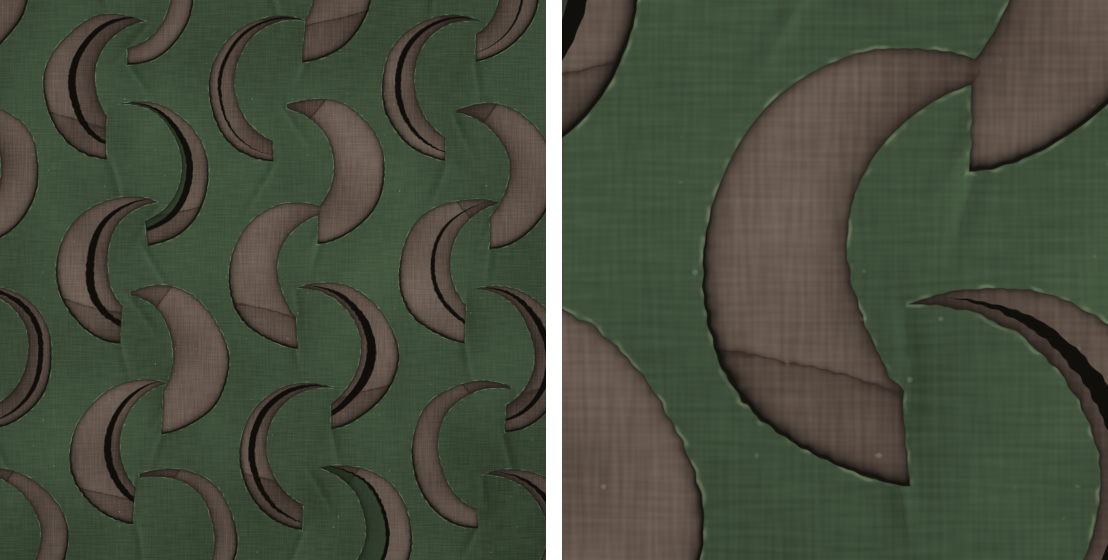
Left: the whole. Right: its middle third, enlarged.
Write a Shadertoy shader that draws this texture.

```glsl
// Green ripstop camouflage netting, die-cut with mirrored pairs of crescents.
// Each cut is a disc minus a curled flap, repeated on a sheared lattice;
// the openings show shaded brown cloth, folds and dark gaps below.

const vec3 GREEN_DARK  = vec3(0.16, 0.20, 0.14);
const vec3 GREEN_MID   = vec3(0.225, 0.285, 0.21);
const vec3 GREEN_LIGHT = vec3(0.28, 0.36, 0.26);
const vec3 BROWN_DARK  = vec3(0.28, 0.23, 0.20);
const vec3 BROWN_LIGHT = vec3(0.43, 0.375, 0.335);
const vec3 GAP_BLACK   = vec3(0.06, 0.055, 0.04);

const float CUT_R  = 0.130;
const float FLAP_R = 0.111;
const vec2 ORIGIN  = vec2(0.508, 0.841);
const vec2 SPACING = vec2(0.306, 0.328);
const vec2 PARTNER = vec2(0.046, -0.151);
const float SHEAR  = 0.026;

struct Cut { float d; vec2 q; vec2 flap; float seed; };

float hash(vec2 p) {
    vec3 h = fract(vec3(p.xyx) * 0.1031);
    h += dot(h, h.yzx + 33.33);
    return fract((h.x + h.y) * h.z);
}

vec2 randomDir(vec2 p) {
    float a = 6.2832 * hash(p);
    return vec2(cos(a), sin(a));
}

float gradientNoise(vec2 p) {
    vec2 i = floor(p), f = fract(p);
    vec2 u = f * f * f * (f * (f * 6.0 - 15.0) + 10.0);
    vec2 e = vec2(1.0, 0.0);
    float low  = mix(dot(randomDir(i), f), dot(randomDir(i + e), f - e), u.x);
    float high = mix(dot(randomDir(i + e.yx), f - e.yx), dot(randomDir(i + 1.0), f - 1.0), u.x);
    return mix(low, high, u.y);
}

// Signed distance to an opening: negative where the lower cloth shows.
float crescent(vec2 q, vec2 flap, float tilt) {
    float hinge = q.x - mix(-0.014, 0.050, smoothstep(-0.03, 0.0, q.y)) - tilt * q.y;
    return max(max(length(q) - CUT_R, FLAP_R - length(q - flap)), hinge);
}

// Raised wrinkle from a point: one lit side, one dark side.
float crease(vec2 q, vec2 dir, float len) {
    float along = dot(q, dir), across = dot(q, vec2(-dir.y, dir.x));
    float fade = smoothstep(-0.02, 0.01, along) * (1.0 - smoothstep(0.2 * len, len, along));
    float w = across / 0.007;
    return fade * (1.3 * w * exp(-w * w) - 0.5 * exp(-abs(across) / 0.0015));
}

float weave(vec2 p) {
    float threads = gradientNoise(p * vec2(25.0, 330.0)) + 0.7 * gradientNoise(p * vec2(330.0, 25.0));
    vec2 rib = abs(fract(p * 42.0) - 0.5);
    return 0.22 * threads + 0.06 * smoothstep(0.44, 0.5, max(rib.x, rib.y));
}

vec3 greenCloth(float tone) {
    vec3 c = mix(GREEN_DARK, GREEN_MID, clamp(tone * 2.0, -0.6, 1.0));
    return mix(c, GREEN_LIGHT, clamp(tone * 2.0 - 1.0, 0.0, 1.3));
}

// Lower cloth: soft shadows, a folded end, and a dark slit between layers.
vec3 lowerCloth(Cut c, vec2 p, float px) {
    float rim = CUT_R - length(c.q);
    float inner = length(c.q - c.flap) - FLAP_R;
    float r1 = fract(c.seed * 17.3), r2 = fract(c.seed * 41.7);
    float tone = 0.85 + 0.4 * gradientNoise(p * 9.0 + 7.0) + weave(p.yx);
    tone -= 0.5 * exp(-max(inner, 0.0) / 0.016) + 0.25 * exp(-max(rim, 0.0) / 0.012);

    float topFold = dot(c.q, vec2(0.8, 0.6)) - 0.045 - 0.03 * r1;
    float lowFold = -c.q.y - 0.06 - 0.03 * r2 - 0.25 * c.q.x;
    float fold = r1 < 0.6 ? topFold : lowFold;
    tone -= 0.3 * smoothstep(-px, px, fold) + 0.55 * exp(-abs(fold) / 0.0016);

    float f = 0.3 + 0.4 * r2;
    vec2 mid = c.flap * f;
    float midR = mix(CUT_R, FLAP_R, f);
    float layer = length(c.q - mid) - midR;
    float slit = max(layer, midR - length(c.q - mid - vec2(0.004 + 0.012 * r1, 0.006 * r2 - 0.003)));
    float hasSlit = step(0.4, c.seed);
    float under = hasSlit * smoothstep(px, -px, layer);
    tone -= 0.15 * under;

    vec3 col = mix(BROWN_DARK * 0.8, BROWN_LIGHT, clamp(tone, 0.0, 1.15));
    col = mix(col, greenCloth(tone * 0.5), under * step(0.86, c.seed));
    col = mix(col, GAP_BLACK, hasSlit * smoothstep(px, -px, slit));
    float lowerRim = smoothstep(0.1, 0.9, dot(normalize(c.q + 1e-5), vec2(-0.6, -0.8)));
    float shadow = lowerRim * exp(-max(rim, 0.0) / 0.004) + 0.6 * exp(c.d / 0.0025);
    return mix(col, GAP_BLACK, clamp(shadow, 0.0, 0.92));
}

void mainImage(out vec4 fragColor, in vec2 fragCoord) {
    vec2 uv = fragCoord / iResolution.y;
    float px = 1.0 / iResolution.y;
    vec2 p = uv + 0.008 * vec2(gradientNoise(uv * 9.0), gradientNoise(uv * 9.0 + 40.0));
    p += 0.0015 * gradientNoise(uv * 130.0);

    // Find the nearest opening and gather flap shading around every cut.
    float row = round((ORIGIN.y - p.y) / SPACING.y);
    float column = round((p.x - ORIGIN.x - SHEAR * row) / SPACING.x);
    Cut best = Cut(1.0, vec2(0.0), vec2(0.0), 0.0);
    float relief = 0.0;
    for (int k = 0; k < 18; k++) {
        vec2 id = vec2(column, row) + vec2(k % 3 - 1, (k / 3) % 3 - 1);
        float side = float(k / 9);
        vec2 centre = ORIGIN + vec2(id.x * SPACING.x + SHEAR * id.y, -id.y * SPACING.y) + side * PARTNER;
        float seed = hash(id + 20.0 + 57.0 * side);
        float r = fract(seed * 73.1);
        vec2 q = (p - centre - 0.012 * (vec2(r, fract(seed * 29.0)) - 0.5)) * vec2(1.0 - 2.0 * side, 1.0);
        vec2 flap = vec2(mix(0.038, 0.102, r) + FLAP_R - CUT_R, 0.004 + 0.014 * seed);
        float d = crescent(q, flap, 0.12 * (seed - 0.5));
        if (d < best.d) best = Cut(d, q, flap, seed);
        vec2 bend = (q - vec2(0.045, 0.075)) / vec2(0.035, 0.055);
        relief -= 0.28 * seed * exp(-dot(bend, bend));
        relief += 0.35 * crease(q - vec2(-0.014, -CUT_R), normalize(vec2(r - 0.6, -0.9)), 0.05 + 0.13 * seed);
        relief += 0.3 * crease(q - vec2(0.052, 0.115), normalize(vec2(0.3 - r, -0.8)), 0.04 + 0.1 * r);
    }

    // Upper cloth with broad undulations, threads and frayed cut edges.
    float broad = gradientNoise(uv * 3.5 + 3.0) + 0.5 * gradientNoise(uv * vec2(12.0, 7.0));
    vec2 fromCentre = uv - vec2(0.46, 0.56);
    float tone = 0.69 + 0.4 * broad + relief + weave(uv) - 0.6 * dot(fromCentre, fromCentre);
    vec3 col = greenCloth(tone);
    float fray = exp(-pow((best.d - 0.0012) / 0.0013, 2.0));
    col += vec3(0.13, 0.12, 0.10) * fray * smoothstep(-0.15, 0.35, gradientNoise(uv * 90.0));

    vec3 below = lowerCloth(best, uv, px) * (1.05 - 0.35 * dot(fromCentre, fromCentre));
    col = mix(below, col, smoothstep(-px, px, best.d));

    // Sparse pale lint.
    col += 0.12 * smoothstep(0.52, 0.7, gradientNoise(uv * 110.0 + 9.0));
    fragColor = vec4(clamp(col, 0.0, 1.0), 1.0);
}
```
